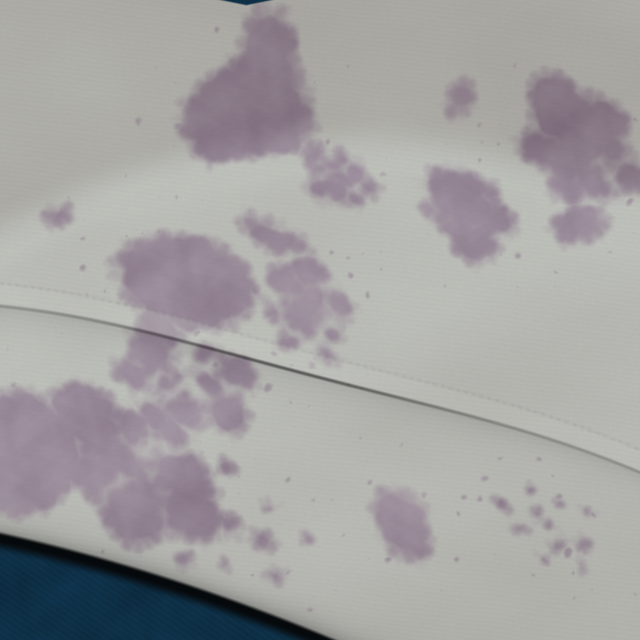
Give the GLSL for this texture, as a three.js fragment shader.

```glsl
varying vec2 vUv;

const vec3 CLOTH = vec3(0.738, 0.746, 0.724);
const vec3 WARM_SHADE = vec3(0.630, 0.620, 0.602);
const vec3 DYE_PALE = vec3(0.895, 0.820, 0.910);
const vec3 DYE_DEEP = vec3(0.690, 0.590, 0.710);
const vec3 BLUE = vec3(0.055, 0.185, 0.275);
const vec3 BLACK = vec3(0.025, 0.035, 0.045);
const float SLANT = -0.6;

float hash(vec2 p) { return fract(sin(dot(p, vec2(12.99, 78.23))) * 43758.5); }
vec2 hash2(vec2 p) { return vec2(hash(p), hash(p + 19.7)); }

vec2 turned(vec2 p, float a) {
  float c = cos(a), s = sin(a);
  return vec2(c * p.x + s * p.y, c * p.y - s * p.x);
}
float softMin(float a, float b, float k) {
  float h = max(k - abs(a - b), 0.0) / k;
  return min(a, b) - h * h * k * 0.25;
}
// Layered sines, about -1 to 1
float ripple(vec2 p) {
  float sum = 0.0, amp = 0.55;
  for (int i = 0; i < 4; i++) {
    sum += amp * sin(p.x + 1.7 * sin(p.y)) * cos(p.y + 0.8);
    p = turned(p, 1.1) * 1.9 + 2.3;
    amp *= 0.55;
  }
  return sum;
}
// Cellular noise: distance to the nearest point
float cells(vec2 p) {
  vec2 id = floor(p);
  float near = 2.0;
  for (int i = 0; i < 9; i++) {
    vec2 c = id + vec2(mod(float(i), 3.0), floor(float(i) / 3.0)) - 1.0;
    near = min(near, length(c + hash2(c) - p));
  }
  return near;
}
// Curves across the cloth
float foldLine(float x) { float t = (0.55 - x) / 0.55; return 0.765 - 0.14 * t * t; }
float seamLine(float x) { float s = sin(3.14 * x); return 0.522 - 0.1 * x - 0.16 * x * x - 0.022 * s * s; }
float hemLine(float x) { return 0.167 - 0.22 * x - 0.19 * x * x; }

float drop(vec2 p, vec2 centre, vec2 size, float angle) {
  return (length(turned(p - centre, angle) / size) - 1.0) * min(size.x, size.y);
}
// Slanted cluster of merging drops
float spill(vec2 p, vec2 centre, float reach, float grain, float seed) {
  float d = 1.0;
  for (int i = 0; i < 11; i++) {
    float n = float(i), a = n * 2.4 + seed;
    vec2 away = reach * sqrt(n / 11.0) * vec2(1.15 * cos(a), 0.8 * sin(a));
    float r = grain * mix(0.45, 1.2, hash(vec2(n, seed)));
    d = softMin(d, drop(p, centre + turned(away, -SLANT), r * vec2(1.2, 0.9), SLANT), grain * 0.4);
  }
  return d;
}
float flecks(vec2 p, float count, float spread) {
  vec2 g = p * count, id = floor(g);
  float r = 0.4 * pow(hash(id + 7.0), 4.0) * spread - 0.16;
  return (length(fract(g) - 0.3 - 0.4 * hash2(id)) - r) / count;
}
float stains(vec2 p) {
  float d = softMin(drop(p, vec2(0.385, 0.815), vec2(0.105, 0.085), 0.1),
                    drop(p, vec2(0.42, 0.92), vec2(0.045, 0.07), 0.0), 0.04);
  d = max(d, foldLine(p.x) - p.y);
  d = min(d, drop(p, vec2(0.29, 0.56), vec2(0.115, 0.075), -0.25));
  d = min(d, drop(p, vec2(0.03, 0.29), vec2(0.1), 0.0));
  d = min(d, drop(p, vec2(0.63, 0.18), vec2(0.04, 0.06), 0.5));
  d = min(d, drop(p, vec2(0.72, 0.845), vec2(0.02, 0.03), -0.3));
  d = min(d, drop(p, vec2(0.43, 0.63), vec2(0.055, 0.022), -0.5));
  d = min(d, drop(p, vec2(0.905, 0.65), vec2(0.042, 0.03), 0.2));
  d = min(d, drop(p, vec2(0.09, 0.663), vec2(0.022, 0.015), 0.6));
  d = min(d, spill(p, vec2(0.20, 0.28), 0.12, 0.050, 1.0));
  d = min(d, spill(p, vec2(0.28, 0.41), 0.10, 0.030, 2.0));
  d = min(d, spill(p, vec2(0.47, 0.51), 0.08, 0.024, 3.0));
  d = min(d, spill(p, vec2(0.53, 0.72), 0.05, 0.019, 4.0));
  d = min(d, spill(p, vec2(0.73, 0.67), 0.06, 0.030, 5.0));
  d = min(d, spill(p, vec2(0.91, 0.77), 0.09, 0.040, 6.0));
  d = min(d, spill(p, vec2(0.86, 0.18), 0.08, 0.010, 7.0));
  return min(d, spill(p, vec2(0.36, 0.18), 0.12, 0.013, 8.0));
}
void main() {
  vec2 p = vUv;
  float fold = p.y - foldLine(p.x), seam = p.y - seamLine(p.x), hem = p.y - hemLine(p.x);
  // Soft folds and knit ribs
  float shade = 0.14 + 0.22 * ripple(p * vec2(4.0, 6.0)) + 0.5 * smoothstep(-0.01, 0.06, fold);
  shade += 0.4 * smoothstep(0.35, 0.0, p.y) * p.x - 0.2 * exp(-abs(fold + 0.025) * 30.0);
  vec3 col = mix(CLOTH, WARM_SHADE, clamp(shade, 0.0, 1.0));
  float rib = sin(880.0 * (p.y + 0.12 * p.x + 0.004 * ripple(p * 9.0)));
  col *= 1.0 + 0.006 * rib + 0.014 * (cells(p * 150.0) - 0.5);
  // Dye with ragged, soaked edges
  vec2 q = p + 0.007 * vec2(ripple(p * 38.0), ripple(p.yx * 38.0 + 4.0));
  float d = stains(q) + 0.012 * (cells(p * 42.0) - 0.5);
  float dots = flecks(q, 34.0, smoothstep(0.11, 0.01, d));
  float dye = max(smoothstep(0.010, -0.013, d), 0.7 * smoothstep(0.004, -0.004, dots));
  float depth = 0.40 + 0.25 * ripple(p * 11.0) + 0.25 * ripple(p * 27.0) + 0.03 * rib;
  float band = smoothstep(0.0, 0.005, seam) * smoothstep(0.039, 0.033, seam);
  col *= mix(vec3(1.0), mix(DYE_PALE, DYE_DEEP, clamp(depth, 0.0, 1.0)), dye * (1.0 - 0.3 * band));
  // Seam: raised band, soft crease and stitches
  float stitch = smoothstep(0.005, 0.0, abs(seam - 0.035)) * (0.7 + 0.3 * sin(p.x * 520.0));
  float bite = 0.18 + 0.32 * exp(-18.0 * (p.x - 0.45) * (p.x - 0.45));
  float crease = smoothstep(0.005, 0.0, abs(seam)) * bite;
  float under = exp(min(seam, 0.0) * 45.0) * smoothstep(0.003, -0.003, seam);
  col *= (1.0 + 0.02 * band) * (1.0 - 0.06 * stitch) * (1.0 - crease) * (1.0 - 0.09 * under);
  // Rolled hem over the blue fabric
  col *= 1.0 - 0.25 * exp(-max(hem, 0.0) * 60.0);
  float weave = 1.0 + 0.04 * sin(p.x * 420.0 + p.y * 620.0) + 0.10 * ripple(p * 30.0);
  vec3 below = mix(BLACK, BLUE * weave, smoothstep(0.010, 0.032, -hem));
  col = mix(below, col, smoothstep(-0.004, 0.004, hem));
  float gap = p.y - 0.992 - 0.2 * abs(p.x - 0.385);
  col = mix(col, BLUE, smoothstep(-0.002, 0.002, gap));
  gl_FragColor = vec4(col, 1.0);
}
```
